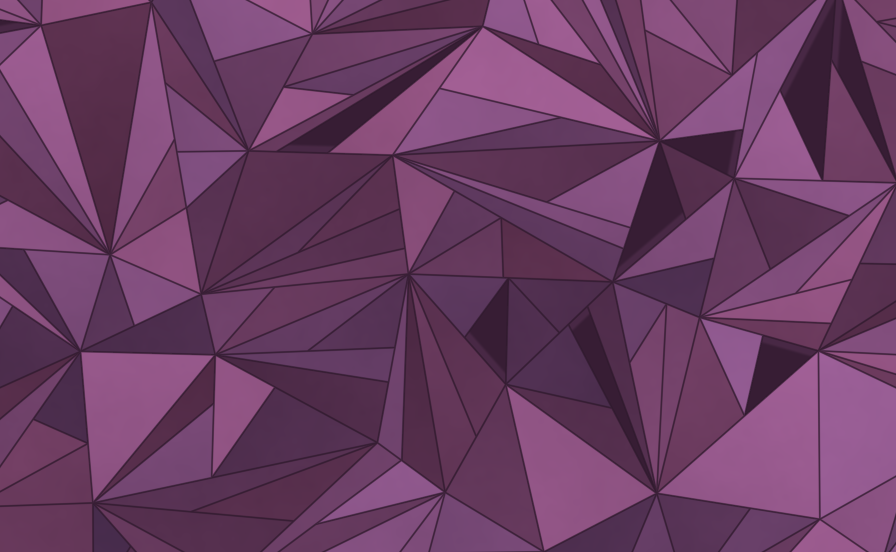
A Shadertoy shader for this background:

```glsl
// Faceted wall of irregular violet triangles with thin dark seams and a few recesses.
// A rotated, jittered grid is cut into triangles; larger ones are split again from
// a random corner, and each facet gets its own tone, tint and soft gradient.

const float CELLS = 3.7;          // grid cells per canvas height
const float JITTER = 0.78;        // full range of the vertex offset
const float SEAM = 0.0026;        // seam half width, in canvas heights
const float RECESS_SHARE = 0.10;  // chance of a facet being a dark recess
const vec3 SHADOW = vec3(0.215, 0.115, 0.205);
const vec3 LIGHT = vec3(0.645, 0.385, 0.605);

struct Tri { vec2 a, b, c; float seed; };

float hash(vec2 p) {
    vec3 q = fract(vec3(p.xyx) * vec3(0.1031, 0.1030, 0.0973));
    q += dot(q, q.yzx + 33.33);
    return fract((q.x + q.y) * q.z);
}

float seeded(float seed, float k) { return hash(vec2(seed * 913.7 + 5.1, k * 17.3 + 2.9)); }

float noise(vec2 p) {
    vec2 i = floor(p), f = fract(p);
    f = f * f * (3.0 - 2.0 * f);
    return mix(mix(hash(i), hash(i + vec2(1, 0)), f.x),
               mix(hash(i + vec2(0, 1)), hash(i + vec2(1, 1)), f.x), f.y);
}

float cross2(vec2 u, vec2 v) { return u.x * v.y - u.y * v.x; }

float area2(vec2 a, vec2 b, vec2 c) { return cross2(b - a, c - a); }

// Signed distance to a line, positive on its left side
float lineDist(vec2 p, vec2 a, vec2 b) { return cross2(normalize(b - a), p - a); }

float innerDist(vec2 p, Tri t) {
    return min(lineDist(p, t.a, t.b), min(lineDist(p, t.b, t.c), lineDist(p, t.c, t.a)));
}

vec2 vertex(vec2 id) {
    return id + JITTER * (vec2(hash(id + 41.0), hash(id + 87.0)) - 0.5);
}

// Keep whichever triangle holds the point most deeply
void keepDeeper(vec2 p, Tri t, inout Tri best, inout float depth) {
    float d = innerDist(p, t);
    if (d > depth) { depth = d; best = t; }
}

Tri findTriangle(vec2 p) {
    Tri best;
    float depth = -1e5;
    for (int y = -1; y <= 1; y++)
    for (int x = -1; x <= 1; x++) {
        vec2 id = floor(p) + vec2(x, y);
        vec2 a = vertex(id), b = vertex(id + vec2(1, 0));
        vec2 c = vertex(id + vec2(1, 1)), d = vertex(id + vec2(0, 1));
        float s1 = hash(id + 13.0), s2 = hash(id + 29.0);
        // Cut along the diagonal that leaves the fuller pair
        bool rising = min(area2(a, b, c), area2(a, c, d)) > min(area2(a, b, d), area2(b, c, d));
        if (rising) {
            keepDeeper(p, Tri(a, b, c, s1), best, depth);
            keepDeeper(p, Tri(a, c, d, s2), best, depth);
        } else {
            keepDeeper(p, Tri(a, b, d, s1), best, depth);
            keepDeeper(p, Tri(b, c, d, s2), best, depth);
        }
    }
    return best;
}

// Split from a random corner to the opposite side, keeping the half around p
Tri splitTriangle(vec2 p, Tri t) {
    float turn = seeded(t.seed, 1.0);
    if (turn < 0.33) t = Tri(t.b, t.c, t.a, t.seed);
    else if (turn < 0.66) t = Tri(t.c, t.a, t.b, t.seed);
    vec2 m = mix(t.b, t.c, mix(0.35, 0.65, seeded(t.seed, 2.0)));
    if (lineDist(p, t.a, m) < 0.0) return Tri(t.a, t.b, m, seeded(t.seed, 3.0));
    return Tri(t.a, m, t.c, seeded(t.seed, 4.0));
}

vec3 facetColor(vec2 p, vec2 uv, Tri t) {
    // Recess: dark floor with a paler bevel along one side
    if (seeded(t.seed, 5.0) < RECESS_SHARE) {
        float bevel = 1.0 - smoothstep(0.035, 0.06, lineDist(p, t.b, t.c));
        return mix(SHADOW, LIGHT, 0.16 * bevel);
    }
    float corner = clamp(0.5 * (uv.x + uv.y), 0.0, 1.0);
    float level = 0.8 * seeded(t.seed, 6.0) + 0.2 * corner;
    float tone = 0.2 + 0.82 * pow(level, 1.45);
    // Soft shading across the facet and faint mottling
    float angle = 6.2832 * seeded(t.seed, 7.0);
    vec2 center = (t.a + t.b + t.c) / 3.0;
    tone += 0.08 * dot(p - center, vec2(cos(angle), sin(angle)));
    tone += 0.04 * (0.6 * noise(p * 5.0) + 0.4 * noise(p * 17.0) - 0.5);
    float tint = seeded(t.seed, 8.0) - 0.5;
    return mix(SHADOW, LIGHT, tone) + tint * vec3(0.04, -0.008, -0.03);
}

vec3 wall(vec2 pos, vec2 uv) {
    vec2 p = CELLS * mat2(0.92, 0.39, -0.39, 0.92) * pos + vec2(7.3, 12.6);
    Tri t = findTriangle(p);
    for (int i = 0; i < 2; i++)
        if (area2(t.a, t.b, t.c) > 0.42 && seeded(t.seed, 9.0) < 0.85) t = splitTriangle(p, t);
    float edge = innerDist(p, t) / CELLS;
    float seam = 1.0 - smoothstep(0.2 * SEAM, SEAM, edge);
    return mix(facetColor(p, uv, t), 0.85 * SHADOW, 0.8 * seam);
}

void mainImage(out vec4 fragColor, in vec2 fragCoord) {
    vec3 sum = vec3(0.0);
    // Four samples per pixel smooth the facet borders
    for (int i = 0; i < 4; i++) {
        vec2 q = fragCoord + 0.5 * vec2(i % 2, i / 2) - 0.25;
        sum += wall(q / iResolution.y, q / iResolution.xy);
    }
    fragColor = vec4(sum / 4.0, 1.0);
}
```
